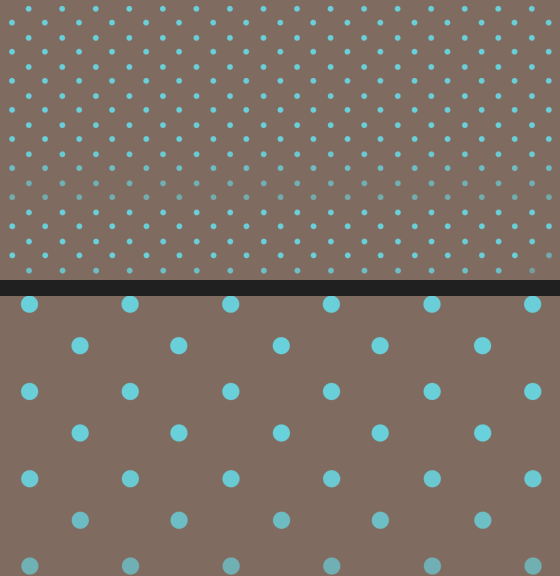
Top: the whole. Bottom: its middle third, enlarged.
Reproduce this pattern procedurally as a WebGL 1 fragment shader.

```glsl
precision highp float;

uniform vec2 u_resolution;

// Lengths are in canvas heights
#define PITCH vec2(0.1198, 0.1039)
#define ORIGIN_A vec2(0.1030, 0.0335)
#define ORIGIN_B vec2(0.0433, 0.0880)
#define DOT_RADIUS 0.0102
#define COLUMN_SHIFT 0.0022
#define TILT 0.0016
#define FADE_DEPTH 0.36
#define TONE_VARIATION 0.03
#define GROUND_COLOR vec3(0.50, 0.42, 0.38)
#define DOT_COLOR vec3(0.41, 0.82, 0.86)

float hash(vec2 cell) {
  return fract(sin(dot(cell, vec2(127.1, 311.7))) * 4375.85);
}

// Worn ink: a band fading downward, the bottom edge and the lower right corner
float inkStrength(vec2 center, float aspect) {
  float band = smoothstep(0.50, 0.30, center.y) * smoothstep(0.25, 0.28, center.y);
  float bottom = 0.45 * smoothstep(0.09, 0.03, center.y);
  vec2 toCorner = center - vec2(aspect, 0.0);
  float corner = 1.2 * smoothstep(0.20, 0.06, length(toCorner));
  return 1.0 - FADE_DEPTH * min(band + bottom + corner, 1.5);
}

// Opacity of the nearest dot in one lattice; odd columns move left by shift
float dotLayer(vec2 p, vec2 origin, float shift, float aspect) {
  vec2 cell = floor((p - origin) / PITCH + 0.5);
  vec2 center = origin + cell * PITCH;
  center.x -= shift * mod(cell.x, 2.0);
  float pixel = 1.0 / u_resolution.y;
  float edge = length(p - center) - DOT_RADIUS;
  float cover = 1.0 - smoothstep(-0.75 * pixel, 0.75 * pixel, edge);
  float tone = 1.0 - TONE_VARIATION * hash(cell + origin);
  return cover * tone * inkStrength(center, aspect);
}

void main() {
  vec2 p = gl_FragCoord.xy / u_resolution.y;
  float aspect = u_resolution.x / u_resolution.y;
  p.x += TILT * (p.y - 0.5);

  // Two interleaved lattices form the staggered rows
  float ink = max(dotLayer(p, ORIGIN_A, 0.0, aspect),
                  dotLayer(p, ORIGIN_B, COLUMN_SHIFT, aspect));
  gl_FragColor = vec4(mix(GROUND_COLOR, DOT_COLOR, ink), 1.0);
}
```
